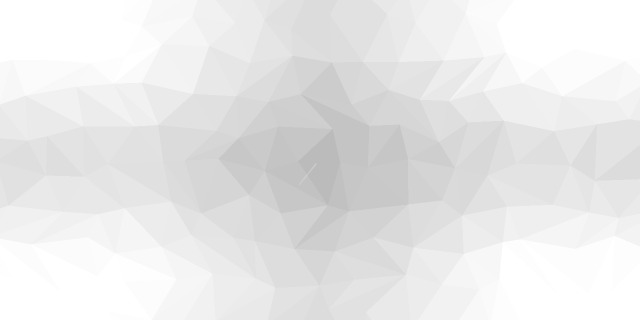
Give the GLSL for this background, as a Shadertoy shader.

```glsl
// Pale low-poly backdrop: a staggered, jittered grid is split into triangles.
// Each triangle takes one flat grey from a soft field, in which a horizontal
// and a vertical band cross and darken toward the centre.

const float CELL = 0.118;                // grid spacing, in canvas heights
const float JITTER = 0.66;               // vertex scatter, in cells
const vec2 CENTRE = vec2(1.015, 0.49);   // crossing of the bands
const float ROW_DARK = 0.135;            // depth of the horizontal band
const float COLUMN_DARK = 0.14;          // depth of the vertical band
const float ROW_REACH = 0.32;            // half height of the horizontal band
const float ROW_SWELL = 0.07;            // extra half height at the centre
const float COLUMN_REACH = 0.60;         // half width of the vertical band
const float FACET_VARIATION = 0.14;      // relative tone change per facet
const vec2 SEAM_START = vec2(0.987, 0.487);
const vec2 SEAM_END = vec2(0.936, 0.424);
const float SEAM_WIDTH = 0.0012;
const float SEAM_LIGHT = 0.07;
const int SAMPLES = 2;                   // antialiasing grid per axis

float hash(vec2 p) {
    return fract(sin(dot(p, vec2(127.1, 311.7))) * 43758.5);
}

float cross2(vec2 a, vec2 b) {
    return a.x * b.y - a.y * b.x;
}

// Smooth darkness of the two crossing bands
float darkness(vec2 p) {
    vec2 d = abs(p - CENTRE);
    float column = max(1.0 - d.x / COLUMN_REACH, 0.0);
    float row = max(1.0 - d.y / (ROW_REACH + ROW_SWELL * column), 0.0);
    return ROW_DARK * row + COLUMN_DARK * column;
}

// Grid vertex in cell units; odd rows are shifted by half a cell
vec2 vertex(vec2 id) {
    vec2 scatter = vec2(hash(id), hash(id + 57.3)) - 0.5;
    return id + vec2(0.5 * mod(id.y, 2.0), 0.0) + JITTER * scatter;
}

bool inTriangle(vec2 p, vec2 a, vec2 b, vec2 c) {
    return cross2(b - a, p - a) >= 0.0
        && cross2(c - b, p - b) >= 0.0
        && cross2(a - c, p - c) >= 0.0;
}

// Flat tone from the field at the middle of a triangle; key seeds its variation
float facetTone(vec2 a, vec2 b, vec2 c, vec2 key) {
    vec2 middle = (a + b + c) / 3.0;
    float variation = FACET_VARIATION * (hash(key) - 0.5);
    return 1.0 - darkness(middle * CELL) * (1.0 + variation);
}

// Flat tone of the triangle that covers p
float lowPoly(vec2 p) {
    vec2 q = p / CELL;
    vec2 base = floor(q);
    for (int j = -1; j <= 1; j++) {
        for (int i = -1; i <= 1; i++) {
            vec2 id = base + vec2(float(i), float(j));
            vec2 a = vertex(id);
            vec2 b = vertex(id + vec2(1.0, 0.0));
            vec2 c = vertex(id + vec2(1.0, 1.0));
            vec2 d = vertex(id + vec2(0.0, 1.0));
            vec2 key = id + 11.7;
            vec2 otherKey = id + 23.9;

            // Split along the diagonal that avoids thin or flipped halves
            float splitAC = min(cross2(b - a, c - a), cross2(c - a, d - a));
            float splitBD = min(cross2(b - a, d - a), cross2(c - b, d - b));
            if (splitAC > splitBD) {
                if (inTriangle(q, a, b, c)) return facetTone(a, b, c, key);
                if (inTriangle(q, a, c, d)) return facetTone(a, c, d, otherKey);
            } else {
                if (inTriangle(q, a, b, d)) return facetTone(a, b, d, key);
                if (inTriangle(q, b, c, d)) return facetTone(b, c, d, otherKey);
            }
        }
    }
    return 1.0 - darkness(p);
}

// Thin light line that fades toward its lower end
float seam(vec2 p, float pixel) {
    vec2 along = SEAM_END - SEAM_START;
    float t = clamp(dot(p - SEAM_START, along) / dot(along, along), 0.0, 1.0);
    float dist = length(p - SEAM_START - along * t);
    return (1.0 - 0.5 * t) * (1.0 - smoothstep(0.0, SEAM_WIDTH + pixel, dist));
}

void mainImage(out vec4 fragColor, in vec2 fragCoord) {
    float pixel = 1.0 / iResolution.y;
    float tone = 0.0;

    // Average several samples to smooth the facet edges
    for (int j = 0; j < SAMPLES; j++) {
        for (int i = 0; i < SAMPLES; i++) {
            vec2 offset = (vec2(float(i), float(j)) + 0.5) / float(SAMPLES) - 0.5;
            tone += lowPoly((fragCoord + offset) * pixel);
        }
    }
    tone /= float(SAMPLES * SAMPLES);
    tone += SEAM_LIGHT * seam(fragCoord * pixel, pixel);

    fragColor = vec4(vec3(tone), 1.0);
}
```
